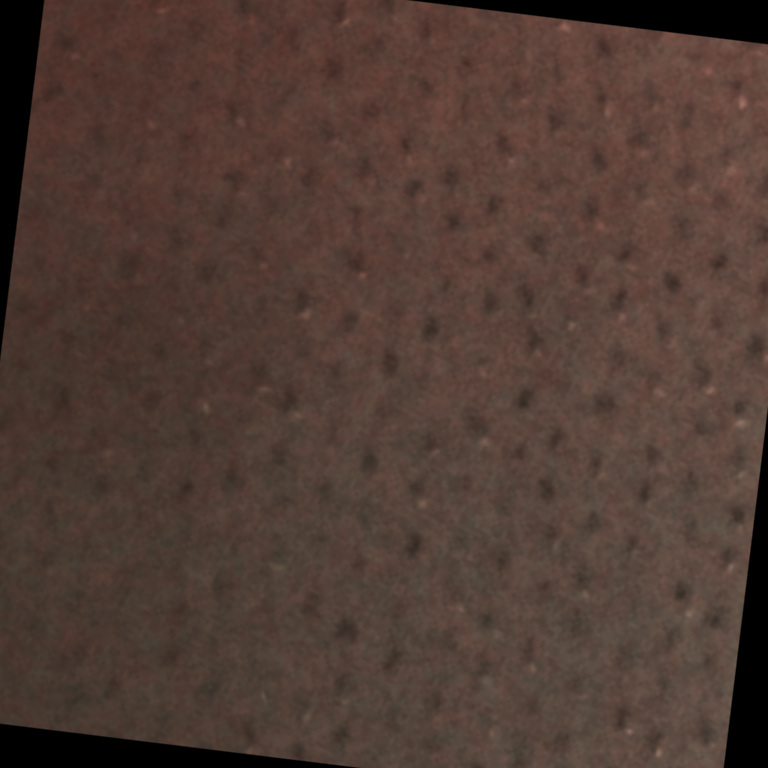
Give the GLSL for this texture, as a WebGL 1 fragment shader.

```glsl
precision highp float;
// Worn brown leather: a tilted square sheet on black, dimpled by staggered
// columns of soft pits. Each pit varies in place, depth and glint; layered
// value noise adds the grain, and broad gradients add light and tint.
uniform vec2 u_resolution;

#define TILT 0.1222
#define COLUMNS 17.0
#define ROWS 14.0
#define JITTER 0.30
#define PIT_SIZE vec2(0.0105, 0.0150)
#define PIT_DEPTH 0.30
#define GLINT_SIZE 0.0060
#define GLINT_GAIN 0.42
#define GRAIN_GAIN 0.34
#define SHADE_BROWN vec3(0.268, 0.198, 0.168)
#define LIGHT_BROWN vec3(0.382, 0.300, 0.262)
#define RED_TINT vec3(0.022, -0.010, -0.008)

float hash(vec2 p) {
  vec3 h = fract(vec3(p.xyx) * 0.1031);
  h += dot(h, h.yzx + 33.33);
  return fract((h.x + h.y) * h.z);
}

float noise(vec2 p) {
  vec2 cell = floor(p);
  vec2 f = fract(p);
  f = f * f * (3.0 - 2.0 * f);
  float low = mix(hash(cell), hash(cell + vec2(1.0, 0.0)), f.x);
  float high = mix(hash(cell + vec2(0.0, 1.0)), hash(cell + 1.0), f.x);
  return mix(low, high, f.y);
}

// Noise centred on zero, from soft blotches to fine grain
float grain(vec2 p) {
  float sum = 0.0;
  float weight = 0.24;
  float scale = 30.0;
  for (int i = 0; i < 4; i++) {
    sum += weight * (noise(p * scale + scale) - 0.5);
    p = mat2(0.8, 0.6, -0.6, 0.8) * p;
    scale *= 1.85;
    weight *= 1.22;
  }
  return sum;
}

// x: darkness of nearby pits, y: brightness of the glints on their rims
vec2 pits(vec2 p) {
  vec2 pitch = 1.0 / vec2(COLUMNS, ROWS);
  float column = floor(p.x / pitch.x);
  vec2 sum = vec2(0.0);
  for (int i = -1; i <= 1; i++) {
    float c = column + float(i);
    float stagger = 0.5 * mod(c, 2.0);
    float row = floor(p.y / pitch.y - stagger);
    for (int j = -1; j <= 1; j++) {
      vec2 id = vec2(c, row + float(j));
      vec2 key = id + 50.0;
      vec2 shift = vec2(hash(key + 7.3), hash(key + 19.7)) - 0.5;
      vec2 center = (id + vec2(0.5, 0.5 + stagger) + JITTER * shift) * pitch;
      vec2 d = p - center;
      vec2 e = d / PIT_SIZE;
      float depth = mix(0.35, 1.15, hash(key + 31.1));
      sum.x += depth * exp(-dot(e, e));
      vec2 g = (d - vec2(0.011, -0.017) - 0.008 * shift) / GLINT_SIZE;
      float shine = hash(key + 43.9);
      sum.y += shine * shine * exp(-dot(g, g));
    }
  }
  return sum;
}

void main() {
  vec2 uv = gl_FragCoord.xy / u_resolution;
  float c = cos(TILT);
  float s = sin(TILT);
  vec2 q = mat2(c, s, -s, c) * (uv - 0.5);
  vec2 p = q + 0.5;

  // Broad light from the right, redder toward the top
  float light = smoothstep(-0.15, 1.15, p.x + 0.10 * (p.y - 0.5));
  light += 0.22 * (noise(p * 4.0 + 3.0) - 0.5);
  vec3 color = mix(SHADE_BROWN, LIGHT_BROWN, light);
  color += RED_TINT * (1.5 * smoothstep(0.2, 1.0, p.y) - 0.45);

  // Small patches of warmer and greyer dye
  float dye = noise(p * 38.0 + 11.0) + noise(p * 85.0 + 5.0) - 1.0;
  color += RED_TINT * dye * 0.9;

  // Pits soften toward the dim left side
  vec2 warp = vec2(noise(p * 60.0), noise(p * 60.0 + 40.0)) - 0.5;
  vec2 relief = pits(p + 0.010 * warp);
  float focus = mix(0.50, 1.0, smoothstep(0.0, 0.65, p.x));
  float shade = 1.03 + GRAIN_GAIN * mix(0.7, 1.0, focus) * grain(p);
  shade -= PIT_DEPTH * focus * relief.x;
  shade += GLINT_GAIN * focus * relief.y * (0.5 + noise(p * 110.0));
  color *= shade;

  // Sheet outline over black
  float edge = max(abs(q.x), abs(q.y)) - 0.5;
  float blur = 1.0 / min(u_resolution.x, u_resolution.y);
  color *= 1.0 - smoothstep(-blur, blur, edge);
  gl_FragColor = vec4(clamp(color, 0.0, 1.0), 1.0);
}
```
